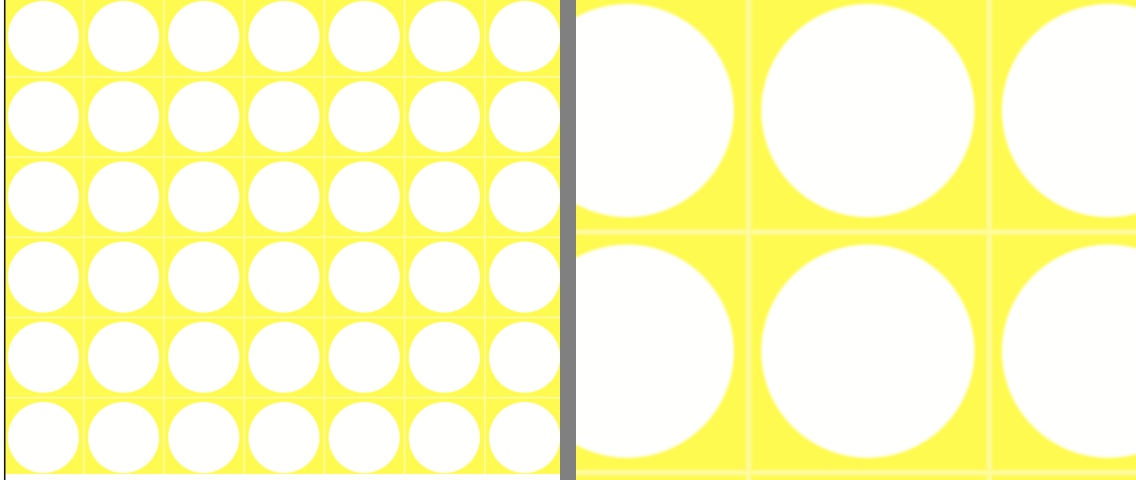
Left, the full canvas; right, a detail of the centre.
This pattern is drawn by a WebGL 2 fragment shader. Its source:

```glsl
#version 300 es
precision highp float;

uniform vec2 u_resolution;
out vec4 fragColor;

// Soft coverage: 1 inside (d < 0), 0 outside
float coverage(float d, float softness) {
    return 1.0 - smoothstep(-softness, softness, d);
}

void main() {
    const float cellsAcross = 6.982;
    float pixel = cellsAcross / u_resolution.x;
    float soft = max(0.011, 0.75 * pixel);

    // One unit per cell, measured from the top left corner
    vec2 p = vec2(gl_FragCoord.x, u_resolution.y - gl_FragCoord.y) * pixel;
    vec2 cell = fract(p - vec2(0.045, -0.041));

    vec3 white = vec3(1.0, 1.0, 0.995);
    vec3 yellow = vec3(1.0, 0.98, 0.31);
    vec3 paleYellow = vec3(1.0, 0.985, 0.62);

    // Pale grid lines on the cell borders
    vec2 toBorder = min(cell, 1.0 - cell);
    float grid = coverage(min(toBorder.x, toBorder.y) - 0.011, soft);
    vec3 color = mix(yellow, paleYellow, grid);

    // White disc in each cell
    float disc = length(cell - 0.4955) - 0.443;
    color = mix(color, white, coverage(disc, soft));

    // White margins at the left and bottom
    float margin = max(0.058 - p.x, p.y - 5.909);
    color = mix(white, color, coverage(margin, 0.75 * pixel));

    // Black rule along the left side
    float rule = abs(p.x - 0.059) - 0.009;
    color = mix(color, vec3(0.0), coverage(rule, 0.75 * pixel));

    fragColor = vec4(color, 1.0);
}
```
